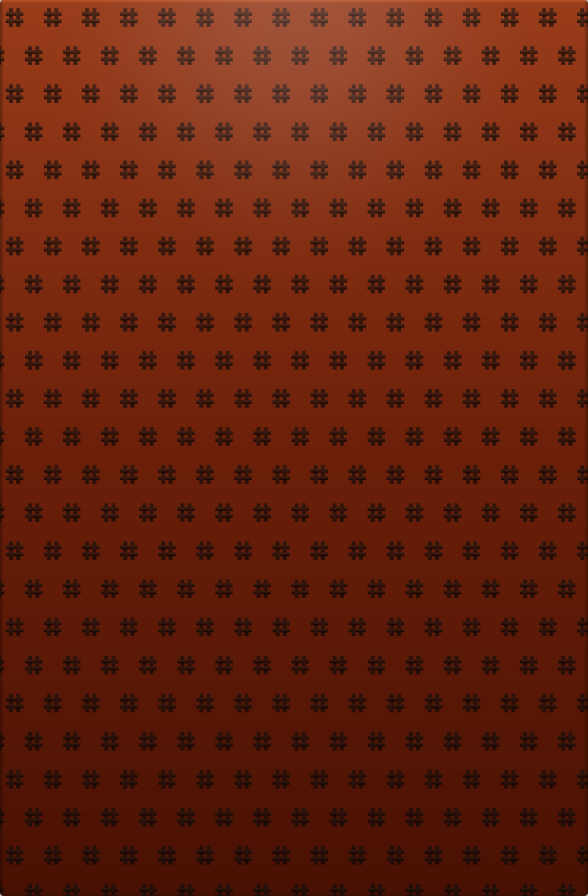
Write a Shadertoy shader that draws this pattern.

```glsl
// Staggered rows of small woven crosshatch knots on a glossy russet panel.
// Knots are box distances in a half-drop grid; the panel is a vertical gradient
// with a soft glow at the top and a thin bevel around rounded corners.

const float COLUMNS = 15.44;                  // knots per canvas width
const vec2 FIRST_KNOT = vec2(0.383, 0.459);   // from the top left, in cells
const vec2 KNOT_HALF = vec2(0.230, 0.245);
const float STRAND_HALF = 0.052;
const float STRAND_OFFSET = 0.095;

float boxDistance(vec2 p, vec2 halfSize, float radius) {
    vec2 q = abs(p) - halfSize + radius;
    return length(max(q, 0.0)) + min(max(q.x, q.y), 0.0) - radius;
}

float coverage(float dist, float pixel) {
    return clamp(0.5 - dist / pixel, 0.0, 1.0);
}

// Centred cell coordinates; odd rows shift by half a cell, y points up
vec2 staggeredCell(vec2 fromTopLeft) {
    vec2 q = fromTopLeft * COLUMNS - FIRST_KNOT;
    float row = floor(q.y + 0.5);
    q.x -= 0.5 * mod(row, 2.0);
    return (q - floor(q + 0.5)) * vec2(1.0, -1.0);
}

// Returns strand coverage in x and strand brightness in y
vec2 wovenKnot(vec2 p, float pixel) {
    vec2 fromStrand = abs(p) - STRAND_OFFSET;
    float upright = coverage(boxDistance(vec2(fromStrand.x, p.y),
        vec2(STRAND_HALF, KNOT_HALF.y), 0.012), pixel);
    float level = coverage(boxDistance(vec2(p.x, fromStrand.y),
        vec2(KNOT_HALF.x, STRAND_HALF), 0.012), pixel);

    // Level strands are lit from above; uprights dim where they dive under
    float across = (p.y - sign(p.y) * STRAND_OFFSET) / STRAND_HALF;
    float levelLight = smoothstep(-1.0, 0.8, across);
    float uprightOver = step(0.0, p.x * p.y);
    float clearOfCrossing = smoothstep(0.8, 2.2, abs(across));
    float uprightLight = mix(mix(0.3, 0.75, uprightOver), 0.6, clearOfCrossing);
    uprightLight *= 0.85 + 0.15 * clamp(across, -1.0, 1.0);

    float uprightOnTop = upright * mix(1.0 - level, 1.0, uprightOver);
    float light = mix(levelLight, uprightLight, uprightOnTop);
    return vec2(max(upright, level), light);
}

vec3 panelColor(float height) {
    vec3 low = vec3(0.285, 0.065, 0.010);
    vec3 middle = vec3(0.425, 0.125, 0.037);
    vec3 high = vec3(0.600, 0.235, 0.100);
    return height < 0.5 ? mix(low, middle, height * 2.0)
                        : mix(middle, high, height * 2.0 - 1.0);
}

vec3 addKnot(vec3 ground, vec2 knot) {
    vec3 shade = ground * 0.25 + 0.005;
    vec3 lit = ground * 0.53 + vec3(0.040, 0.045, 0.045);
    return mix(ground, mix(shade, lit, knot.y), knot.x);
}

// Pale glow that spreads down from the top centre
float topGlow(vec2 fromTopCentre) {
    float reach = length(fromTopCentre / vec2(0.46, 0.50));
    return 0.20 * (1.0 - smoothstep(0.0, 1.0, reach));
}

// Side shadow, bright upper lip and rounded corners
vec3 bevel(vec3 color, vec2 p, vec2 size, float pixel) {
    float sideGap = min(p.x, size.x - p.x);
    float topGap = size.y - p.y;
    color *= 1.0 - 0.28 * (1.0 - smoothstep(0.0, 0.008, sideGap));
    color *= 1.0 - 0.15 * (1.0 - smoothstep(0.0, 0.008, p.y));
    color += vec3(0.10, 0.07, 0.04) * (1.0 - smoothstep(0.001, 0.006, topGap));
    float panel = boxDistance(p - 0.5 * size, 0.5 * size, 0.009);
    return mix(vec3(0.75, 0.70, 0.67), color, coverage(panel - 0.5 * pixel, pixel));
}

void mainImage(out vec4 fragColor, in vec2 fragCoord) {
    float pixel = 1.0 / iResolution.x;
    vec2 size = iResolution.xy * pixel;
    vec2 p = fragCoord * pixel;
    vec2 fromTopLeft = vec2(p.x, size.y - p.y);

    vec3 color = panelColor(p.y / size.y);
    vec2 knot = wovenKnot(staggeredCell(fromTopLeft), pixel * COLUMNS);
    color = addKnot(color, knot);

    vec2 fromTopCentre = fromTopLeft - vec2(0.5 * size.x, 0.0);
    color = mix(color, vec3(0.78, 0.70, 0.72), topGlow(fromTopCentre));
    fragColor = vec4(bevel(color, p, size, pixel), 1.0);
}
```
